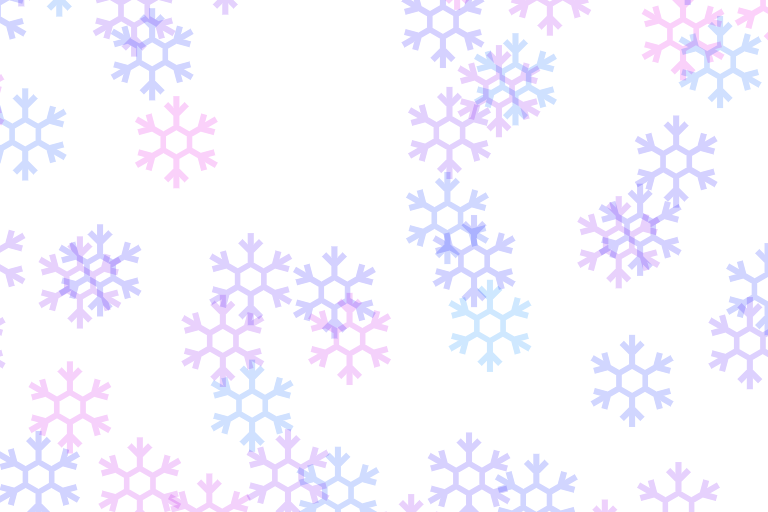
A Shadertoy shader for this pattern:

```glsl
// Pastel snowflakes scattered over white, darkening where they overlap.

const float FLAKE_RADIUS = 0.09;   // in canvas heights
const float CELL_SIZE = 0.206;     // one flake per cell
const float SCATTER = 1.7;         // jitter range in cells
const float HALF_STROKE = 0.066;   // in flake radii
const float SECTOR = 1.04719755;   // sixth of a turn

const vec3 CYAN = vec3(0.81, 0.92, 1.0);
const vec3 BLUE = vec3(0.82, 0.82, 1.0);
const vec3 PINK = vec3(0.99, 0.82, 0.98);

// Three random values in 0..1 for each cell
vec3 hash3(vec2 cell) {
    vec3 h = fract(cell.xyx * vec3(0.1031, 0.1030, 0.0973));
    h += dot(h, h.yxz + 33.33);
    return fract((h.xxy + h.yzz) * h.zyx);
}

// Distance to a flat-ended bar from a to b
float barDistance(vec2 p, vec2 a, vec2 b, float halfWidth) {
    vec2 along = normalize(b - a);
    vec2 rel = p - 0.5 * (a + b);
    vec2 local = vec2(dot(rel, along), dot(rel, vec2(-along.y, along.x)));
    vec2 d = abs(local) - vec2(0.5 * length(b - a), halfWidth);
    return length(max(d, 0.0)) + min(max(d.x, d.y), 0.0);
}

// Fold the plane into half of one sector, with the arm along +y
vec2 foldSixfold(vec2 p) {
    float angle = atan(p.x, p.y);
    angle = abs(mod(angle + 0.5 * SECTOR, SECTOR) - 0.5 * SECTOR);
    return length(p) * vec2(sin(angle), cos(angle));
}

// Snowflake of unit radius: hexagonal ring, six arms, forked tips
float snowflakeDistance(vec2 p, float halfStroke) {
    vec2 q = foldSixfold(p);
    vec2 sideNormal = vec2(sin(0.5 * SECTOR), cos(0.5 * SECTOR));
    float ring = abs(dot(q, sideNormal) - 0.285) - 0.92 * halfStroke;
    float arm = barDistance(q, vec2(0.0, 0.33), vec2(0.0, 1.0), halfStroke);
    float fork = barDistance(q, vec2(0.0, 0.6), vec2(0.225, 0.825), halfStroke);
    return min(ring, min(arm, fork));
}

// Tint running from cyan through blue and violet to pink
vec3 flakeTint(float t) {
    const float BLUE_STOP = 0.4;
    vec3 cool = mix(CYAN, BLUE, clamp(t / BLUE_STOP, 0.0, 1.0));
    return mix(cool, PINK, clamp((t - BLUE_STOP) / (1.0 - BLUE_STOP), 0.0, 1.0));
}

void mainImage(out vec4 fragColor, in vec2 fragCoord) {
    vec2 uv = fragCoord / iResolution.y;
    float pixel = 1.0 / iResolution.y;
    vec2 homeCell = floor(uv / CELL_SIZE);
    vec3 color = vec3(1.0);

    // Multiply in the flakes of the neighbouring cells
    for (int y = -1; y <= 1; y++) {
        for (int x = -1; x <= 1; x++) {
            vec2 cell = homeCell + vec2(x, y);
            vec3 rnd = hash3(cell + 17.0);
            vec2 center = (cell + 0.5 + SCATTER * (rnd.xy - 0.5)) * CELL_SIZE;
            vec2 local = (uv - center) / FLAKE_RADIUS;
            float dist = snowflakeDistance(local, HALF_STROKE) * FLAKE_RADIUS;
            float coverage = 1.0 - smoothstep(-0.6 * pixel, 0.6 * pixel, dist);
            color *= mix(vec3(1.0), flakeTint(rnd.z), coverage);
        }
    }
    fragColor = vec4(color, 1.0);
}
```
